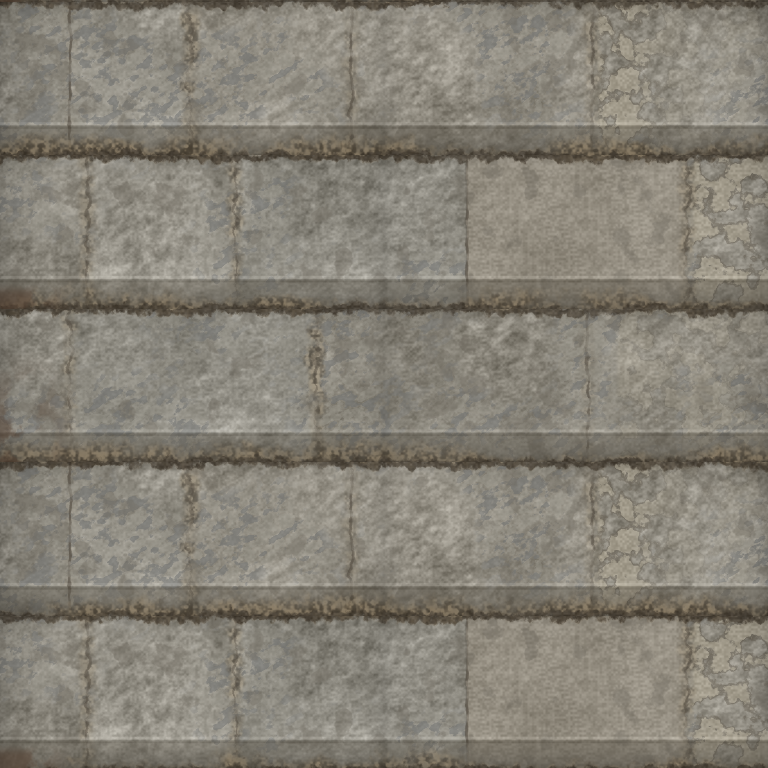
Write a Shadertoy shader that draws this texture.

```glsl
// Five courses of weathered stone steps with gritty joints, worn lips and lichen.

float hash(vec2 p) {
    return fract(sin(dot(p, vec2(127.1, 311.7))) * 43758.5453);
}

float noise(vec2 p) {
    vec2 i = floor(p), f = fract(p);
    f = f * f * (3.0 - 2.0 * f);
    return mix(mix(hash(i), hash(i + vec2(1, 0)), f.x),
               mix(hash(i + vec2(0, 1)), hash(i + vec2(1, 1)), f.x), f.y);
}

float fbm(vec2 p) {
    float sum = 0.0, amp = 0.5;
    for (int i = 0; i < 5; i++) {
        sum += amp * noise(p);
        p = mat2(1.6, 1.2, -1.2, 1.6) * p + 7.3;
        amp *= 0.5;
    }
    return sum / 0.97;
}

// Soft line of half width w around zero
float line(float d, float w) {
    return 1.0 - smoothstep(w * 0.3, w, abs(d));
}

void mainImage(out vec4 fragColor, in vec2 fragCoord) {
    vec2 uv = fragCoord / iResolution.xy;
    float y = (1.0 - uv.y) * 5.0 - 0.01;
    float v = fract(y);                        // 0 at the top of a step, 1 at its foot
    float kind = mod(floor(y) + 3.0, 3.0);     // three courses, then they repeat
    vec2 p = vec2(uv.x, kind * 0.7 + v * 0.2);

    // Upright joints of each course, and how much grit fills them
    vec4 joints = vec4(0.091, 0.247, 0.457, 0.771);
    vec4 grit = vec4(0.2, 0.8, 0.45, 0.55);
    if (kind == 1.0) {
        joints = vec4(0.115, 0.306, 0.608, 0.895);
        grit = vec4(0.6, 0.75, 0.05, 0.7);
    } else if (kind == 2.0) {
        joints = vec4(0.091, 0.410, 0.766, 2.0);
        grit = vec4(0.6, 0.9, 0.4, 0.0);
    }
    float stone = 0.0, crack = 0.0, sand = 0.0;
    float wobble = fbm(p * vec2(50, 75)) - 0.5;
    float broken = smoothstep(0.3, 0.6, noise(p * vec2(30, 90) + 5.0));
    for (int i = 0; i < 4; i++) {
        float d = uv.x - joints[i] + wobble * (0.004 + 0.018 * grit[i]);
        stone += step(0.0, d);
        crack = max(crack, line(d, 0.0028) * (0.85 - 0.4 * grit[i]) * (0.4 + 0.6 * broken));
        sand = max(sand, line(d, 0.014) * grit[i]);
    }

    // Stone body: mottling, streaky flecks and fine grain
    float smoothStone = kind == 1.0 && stone == 3.0 ? 1.0 : 0.0;
    float tone = hash(vec2(stone, kind) + 3.7);
    float grain = noise(p * 340.0) - 0.5;
    float speck = noise(mat2(0.8, 0.5, -0.6, 0.8) * p * vec2(130, 210)) - 0.5;
    float mottle = fbm(p * 13.0 + stone * 5.0) - 0.5;
    float fleck = fbm(mat2(0.8, 0.5, -0.6, 0.8) * p * vec2(75, 120));
    vec3 col = mix(vec3(0.555, 0.545, 0.51), vec3(0.585, 0.56, 0.51), max(tone * 0.6, smoothStone));
    col += mottle * mix(0.22, 0.14, smoothStone);
    col += (fleck - 0.5) * mix(0.25, 0.10, smoothStone);
    col += grain * 0.10 + speck * mix(0.08, 0.03, smoothStone);
    float patchy = smoothstep(0.42, 0.62, fbm(p * 9.0 + 20.0)) * (1.0 - smoothStone);
    col = mix(col, vec3(0.42, 0.425, 0.42), smoothstep(0.52, 0.64, fleck) * patchy * 0.6);
    col = mix(col, vec3(0.64, 0.63, 0.59), smoothstep(0.50, 0.38, fleck) * patchy * 0.45);
    float scar = smoothstep(0.60, 0.70, fbm(p * 36.0 + 31.0));
    col = mix(col, vec3(0.43, 0.41, 0.37), scar * 0.4);

    // Pale lichen crusts on the right-hand stones
    float start = kind == 0.0 ? 0.775 : kind == 1.0 ? 0.898 : 0.80;
    float cover = smoothstep(start, start + 0.008, uv.x);
    cover *= kind == 0.0 ? 1.0 - 0.75 * smoothstep(0.81, 0.89, uv.x) : kind == 1.0 ? 1.0 : 0.4;
    float crust = fbm(p * 50.0 + 11.0);
    float blob = smoothstep(0.49, 0.55, crust);
    float rim = smoothstep(0.42, 0.49, crust) - blob;
    col = mix(col, vec3(0.66, 0.63, 0.56) + grain * 0.12, blob * cover * 0.75);
    col = mix(col, vec3(0.40, 0.37, 0.32), rim * cover * 0.5);

    // Joint filling: loose sand with dark gaps
    float coarse = noise(p * vec2(210, 170)) * 0.6 + noise(p * 340.0 + 9.0) * 0.4;
    vec3 gritColor = mix(vec3(0.29, 0.26, 0.21), vec3(0.65, 0.60, 0.51), smoothstep(0.2, 0.75, coarse));
    col = mix(col, gritColor, sand * (0.3 + 0.45 * broken));
    col = mix(col, vec3(0.31, 0.28, 0.24), crack * 0.8);

    // Shaded riser below a worn lip
    float riser = smoothstep(0.80, 0.825, v);
    col *= 1.0 - riser * (0.12 + 0.12 * smoothstep(0.82, 1.0, v));
    col = mix(col, vec3(0.48, 0.45, 0.39), riser * 0.25);
    col += 0.06 * line(v - 0.795, 0.014) - 0.05 * line(v - 0.818, 0.016);
    col += 0.02 * smoothstep(0.71, 0.73, v) * (1.0 - riser);

    // Dirty bed joint: nearly straight, frayed by grit that gathers in places
    float s = v > 0.5 ? v - 1.0 : v;
    float fray = fbm(uv * vec2(110, 90)) - 0.5;
    float ragged = s + fray * 0.10 + (noise(uv * vec2(13, 5)) - 0.5) * 0.025;
    float dirt = smoothstep(0.36, 0.64, fbm(uv * vec2(9, 14) + 4.0));
    float fringe = smoothstep(-0.06 - 0.11 * dirt, -0.01, ragged) * (1.0 - smoothstep(0.0, 0.05, ragged));
    col = mix(col, gritColor * vec3(0.94, 0.90, 0.84), fringe * (0.35 + 0.4 * dirt));
    float gap = line(ragged - 0.005, 0.036) * (0.5 + 0.3 * noise(uv * vec2(45, 20)));
    col = mix(col, vec3(0.27, 0.24, 0.20) + grain * 0.14, gap);
    col *= 1.0 - 0.12 * exp(-abs(s) * 22.0);

    // Rust and brown stains at the left end
    float rust = (1.0 - smoothstep(0.03, 0.10, uv.x)) * smoothstep(0.42, 0.6, fbm(p * 36.0 + 2.0));
    rust *= kind == 1.0 ? smoothstep(0.83, 0.92, v) : kind == 2.0 ? smoothstep(0.2, 0.9, v) : 0.0;
    col = mix(col, vec3(0.35, 0.27, 0.21), rust * 0.6);

    // Soft shade at the sides and along the middle seam
    col *= 1.0 - 0.14 * exp(-min(uv.x, 1.0 - uv.x) * 45.0) - 0.09 * exp(-abs(uv.x - 0.5) * 70.0);
    fragColor = vec4(clamp(col, 0.0, 1.0), 1.0);
}
```
